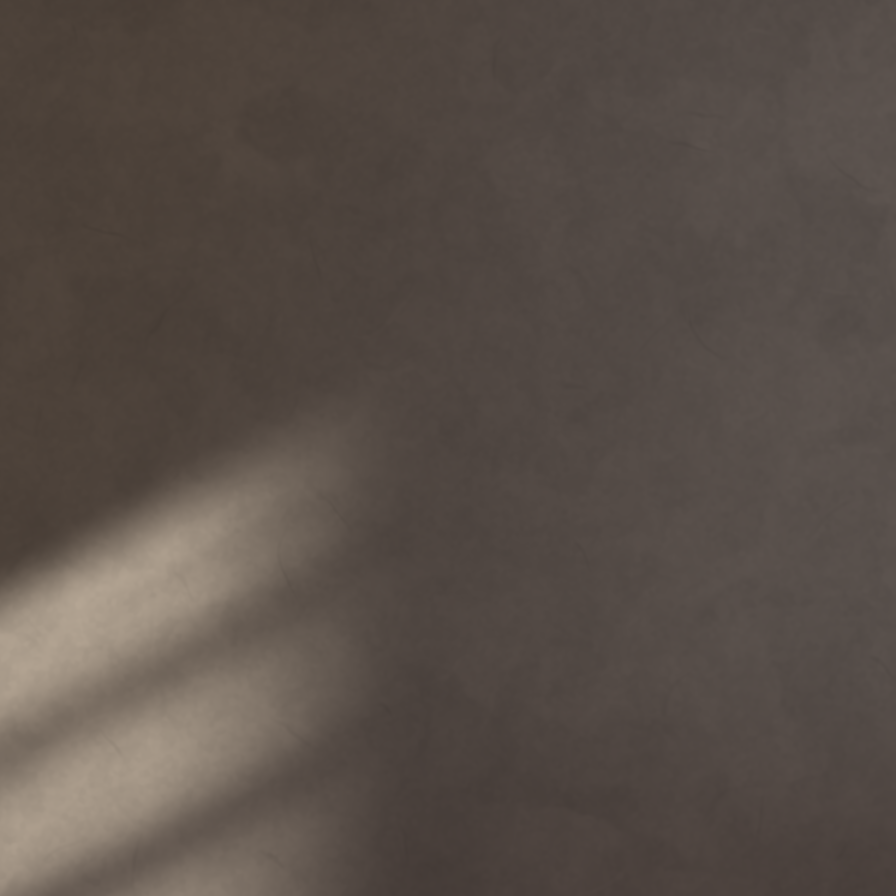
Reproduce this texture procedurally as a Shadertoy shader.

```glsl
// A dim brown plaster wall crossed by soft slanted window light at lower left.
// Smooth gradients tint the wall, blurred slanted bands shape the light, and
// warped cellular noise with faint curved strokes gives the trowelled finish.

const vec3 WALL_WARM = vec3(0.298, 0.255, 0.223);
const vec3 WALL_MID = vec3(0.312, 0.276, 0.256);
const vec3 WALL_COOL = vec3(0.346, 0.314, 0.296);
const vec3 WALL_LOW = vec3(0.284, 0.245, 0.228);
const vec3 LIGHT = vec3(0.672, 0.616, 0.550);

const float BEAM_SLOPE = 0.52;     // rise of the bands per unit of x
const float BEAM_TOP = 0.330;      // height of the upper edge at x = 0
const float FADE_START = 0.15;     // where the light begins to die out
const float FADE_END = 0.475;
const float PATCH_SCALE = 9.0;
const float PATCH_TONE = 0.052;
const float CLOUD_TONE = 0.014;
const float STROKE_SCALE = 9.0;
const float STROKE_TONE = 0.085;
const float GRAIN_SCALE = 150.0;
const float GRAIN_TONE = 0.040;

vec2 hash2(vec2 p) {
    vec3 q = fract(p.xyx * vec3(0.1031, 0.1030, 0.0973));
    q += dot(q, q.yzx + 33.33);
    return fract((q.xx + q.yz) * q.zy);
}

// Layered, rotated sines: broad cloudy variation in about -1..1
float clouds(vec2 p) {
    float sum = 0.0, amp = 0.5;
    for (int i = 0; i < 4; i++) {
        sum += amp * sin(p.x + 1.3 * sin(p.y)) * cos(p.y * 0.9 + 0.7);
        p = mat2(1.28, 1.36, -1.36, 1.28) * p + 2.1;
        amp *= 0.6;
    }
    return sum;
}

// Cellular noise: one random tone per cell, blended across the borders
float patches(vec2 p, float sharpness) {
    vec2 cell = floor(p);
    float tone = 0.0, total = 0.0;
    for (int j = -1; j <= 1; j++)
    for (int i = -1; i <= 1; i++) {
        vec2 id = cell + vec2(i, j);
        float weight = exp(-sharpness * length(p - id - hash2(id)));
        tone += weight * (hash2(id + 17.0).x - 0.5);
        total += weight;
    }
    return tone / total;
}

// Short curved trowel marks scattered one per grid cell
float strokes(vec2 p) {
    vec2 cell = floor(p);
    float mark = 0.0;
    for (int j = -1; j <= 1; j++)
    for (int i = -1; i <= 1; i++) {
        vec2 id = cell + vec2(i, j);
        vec2 rnd = hash2(id + 51.0);
        float angle = 6.283 * rnd.y, c = cos(angle), s = sin(angle);
        vec2 q = mat2(c, s, -s, c) * (p - id - hash2(id + 9.0));
        float reach = mix(0.15, 0.5, rnd.x);
        float line = abs(q.y - (rnd.x - 0.5) * q.x * q.x * 2.0);
        float taper = 1.0 - smoothstep(0.2 * reach, reach, abs(q.x));
        mark += (1.0 - smoothstep(0.0, 0.04, line)) * taper * (rnd.y - 0.65);
    }
    return mark;
}

float bump(float x, float center, float width) {
    float d = (x - center) / width;
    return exp(-d * d);
}

vec3 wall(vec2 uv) {
    vec3 col = mix(WALL_WARM, WALL_MID, smoothstep(0.05, 0.65, uv.x + 0.3 * (0.7 - uv.y)));
    col = mix(col, WALL_COOL, smoothstep(0.45, 1.0, uv.x) * (1.0 - 0.25 * smoothstep(0.85, 1.0, uv.y)));
    col = mix(col, WALL_LOW, 0.9 * (1.0 - smoothstep(-0.05, 0.32, uv.y)));
    return col * (1.0 - 0.04 * bump(uv.x, 0.46, 0.10) * (1.0 - smoothstep(0.2, 0.6, uv.y)));
}

// Strength of the slanted light with its two bar shadows
float beam(vec2 uv) {
    float h = uv.y - BEAM_SLOPE * uv.x;
    float blur = 0.046 + 0.05 * uv.x;
    float light = 1.0 - smoothstep(BEAM_TOP - blur, BEAM_TOP + blur, h);
    light *= 1.0 - (0.50 + 0.4 * uv.x) * bump(h, 0.156, 0.047);
    light *= 1.0 - 0.64 * bump(h, -0.042, 0.042);
    light *= 1.0 - 0.13 * bump(h, 0.255, 0.022) * smoothstep(0.08, 0.22, uv.x);
    light *= mix(0.74, 1.0, smoothstep(-0.14, 0.16, h));
    return light * (1.0 - smoothstep(FADE_START, FADE_END, uv.x));
}

void mainImage(out vec4 fragColor, in vec2 fragCoord) {
    vec2 uv = fragCoord / iResolution.xy;
    vec3 col = mix(wall(uv), LIGHT, beam(uv));

    // Plaster finish, applied as a gentle change of brightness
    vec2 warp = vec2(clouds(uv * 19.0), clouds(uv * 19.0 + 5.0));
    float finish = CLOUD_TONE * clouds(uv * 9.0 + 1.7);
    finish += PATCH_TONE * patches(uv * PATCH_SCALE + 0.6 * warp, 13.0);
    finish += 0.6 * PATCH_TONE * patches(uv * PATCH_SCALE * 2.7 + warp, 12.0);
    finish += 0.5 * PATCH_TONE * patches(uv * PATCH_SCALE * 6.1 + warp, 9.0);
    finish += STROKE_TONE * strokes(uv * STROKE_SCALE + 0.12 * warp);
    finish += GRAIN_TONE * patches(uv * GRAIN_SCALE, 6.0);
    col *= 1.0 + finish;

    fragColor = vec4(col, 1.0);
}
```
